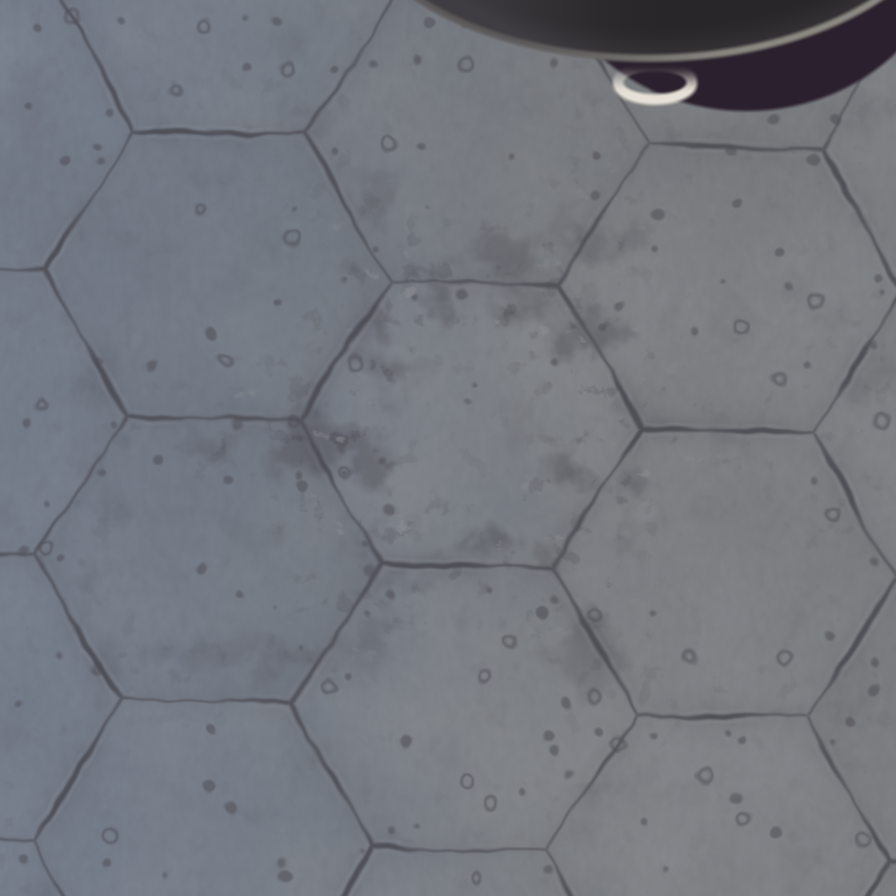
Reproduce this texture procedurally as a Shadertoy shader.

```glsl
// Weathered grey hexagonal paving with thin dark joints, stains, pits and scuffs.
// A stretched, slightly turned hex lattice gives tile ids and joint distances;
// gradient noise adds wear, and ellipses form a dark rimmed dish at the top right.

const vec2  LATTICE_ORIGIN = vec2(0.525, 0.527);  // centre of the most worn tile
const vec2  TILE_SIZE      = vec2(0.332, 0.318);  // lattice spacing on the canvas
const float TILT           = 0.024;
const float JOINT_WIDTH    = 0.0021;
const float JOINT_WOBBLE   = 0.010;
const float GRIME_WIDTH    = 0.011;
const vec3  COOL_STONE  = vec3(0.455, 0.485, 0.535);
const vec3  WARM_STONE  = vec3(0.485, 0.495, 0.510);
const vec3  JOINT_COLOR = vec3(0.300, 0.300, 0.330);
const vec3  STAIN_COLOR = vec3(0.310, 0.305, 0.335);
const vec3  SCUFF_COLOR = vec3(0.570, 0.580, 0.590);
const vec3  DISH_COLOR  = vec3(0.160, 0.150, 0.160);
const vec3  DISH_SHEEN  = vec3(0.270, 0.260, 0.280);
const vec3  RIM_COLOR   = vec3(0.560, 0.550, 0.520);
const vec3  SHADOW_COLOR = vec3(0.170, 0.130, 0.180);
const vec3  GLINT_COLOR = vec3(0.900, 0.880, 0.840);
const vec2  DISH_CENTER = vec2(0.723, 1.117), DISH_RADII = vec2(0.336, 0.185);
const vec2  SHADOW_CENTER = vec2(0.833, 1.078), SHADOW_RADII = vec2(0.227, 0.202);
const vec2  TAB_CENTER = vec2(0.731, 0.908), TAB_RADII = vec2(0.041, 0.019);

vec2 hash2(vec2 p) {
    vec3 q = fract(p.xyx * vec3(0.1031, 0.1030, 0.0973));
    q += dot(q, q.yzx + 33.33);
    return fract((q.xx + q.yz) * q.zy);
}

float gradientNoise(vec2 p) {
    vec2 cell = floor(p), f = fract(p);
    vec2 u = f * f * f * (f * (f * 6.0 - 15.0) + 10.0);
    vec4 corner;
    for (int k = 0; k < 4; k++) {
        vec2 o = vec2(k & 1, k >> 1);
        corner[k] = dot(hash2(cell + o + 50.0) * 2.0 - 1.0, f - o);
    }
    return mix(mix(corner.x, corner.y, u.x), mix(corner.z, corner.w, u.x), u.y);
}

float fbm(vec2 p) {
    float sum = 0.0, amp = 0.6;
    for (int k = 0; k < 4; k++) {
        sum += amp * gradientNoise(p);
        p = p * 2.03 + 7.1;
        amp *= 0.5;
    }
    return sum;
}

// Returns the tile centre (xy) and the distance to the nearest joint (z).
vec3 hexTile(vec2 p) {
    vec2 s = vec2(1.732, 1.0);
    vec2 a = round(p / s) * s;
    vec2 b = (floor(p / s) + 0.5) * s;
    vec2 center = distance(p, a) < distance(p, b) ? a : b;
    vec2 q = abs(p - center);
    return vec3(center, 0.5 - max(q.y, dot(q, vec2(0.866, 0.5))));
}

// Approximate signed distance to an ellipse.
float ellipse(vec2 p, vec2 r) {
    float k = length(p / r);
    return k * (k - 1.0) / max(length(p / (r * r)), 0.001);
}

float fill(float d, float soft) { return 1.0 - smoothstep(-soft, soft, d); }

// Small scattered pits, some of them hollow.
float pits(vec2 uv, float px) {
    float mask = 0.0;
    for (int k = 0; k < 3; k++) {
        float n = 8.0 + 6.0 * float(k);
        vec2 id = floor(uv * n) + 31.0 * float(k);
        vec2 pick = hash2(id + 3.7);
        vec2 q = (fract(uv * n) - 0.25 - 0.5 * hash2(id)) / n;
        float radius = mix(0.003, 0.010, pick.y * pick.y);
        float d = length(q) - radius + 0.006 * gradientNoise(uv * 70.0);
        if (pick.y > 0.75) d = abs(d + 0.002) - 0.002;
        mask = max(mask, step(pick.x, 0.24) * fill(d, 0.002 + px));
    }
    return mask;
}

vec3 paving(vec2 uv, float px) {
    // Lattice with slightly wandering joints
    vec2 p = uv - LATTICE_ORIGIN;
    p += JOINT_WOBBLE * vec2(gradientNoise(uv * 8.0), gradientNoise(uv * 8.0 + 20.0));
    p += 0.003 * vec2(gradientNoise(uv * 45.0), gradientNoise(uv * 45.0 + 9.0));
    p = mat2(cos(TILT), sin(TILT), -sin(TILT), cos(TILT)) * p;
    vec3 tile = hexTile(p / TILE_SIZE);
    float joint = tile.z * TILE_SIZE.y;
    vec2 tileHash = hash2(round(tile.xy * 2.0) + 40.0);

    // Stone tone, mottling and grain
    float cloud = fbm(uv * 5.0 + tileHash * 9.0);
    vec3 col = mix(COOL_STONE, WARM_STONE, smoothstep(0.05, 0.75, uv.x + 0.3 * cloud));
    col *= 1.0 + 0.04 * (tileHash.x - 0.5) + 0.10 * cloud + 0.05 * fbm(uv * vec2(90.0, 60.0));

    // Wear is strongest around the lattice origin and toward tile borders
    float worn = exp(-16.0 * dot(uv - LATTICE_ORIGIN, uv - LATTICE_ORIGIN));
    float border = 1.0 - smoothstep(0.08, 0.34, tile.z);
    float patches = smoothstep(0.02, 0.30, fbm(uv * 13.0 + 4.0) + 0.16 * border * worn - 0.05);
    float flecks = smoothstep(0.12, 0.30, fbm(uv * 38.0));
    float wear = 0.12 + 0.25 * tileHash.y * border + worn * (0.15 + 0.65 * border);
    col = mix(col, STAIN_COLOR, min(wear * (0.55 * patches + 0.35 * flecks), 0.8));
    col = mix(col, STAIN_COLOR, 0.55 * pits(uv, px));
    float scuff = smoothstep(0.22, 0.36, fbm(uv * vec2(30.0, 42.0) + 15.0));
    col = mix(col, SCUFF_COLOR, 0.7 * scuff * worn * border);

    // Joint: soft grime, pale chipped lip, dark core
    float breakup = smoothstep(-0.3, 0.3, gradientNoise(uv * 12.0 + 6.0));
    col = mix(col, STAIN_COLOR, (0.12 + 0.35 * breakup * (0.4 + worn)) * exp(-joint / GRIME_WIDTH));
    col += 0.04 * breakup * fill(abs(joint - 0.006) - 0.001, 0.002 + px);
    float core = fill(joint - JOINT_WIDTH * (0.7 + 0.6 * breakup), 0.0012 + px);
    return mix(col, JOINT_COLOR, core * (0.55 + 0.35 * breakup));
}

vec3 addDish(vec3 col, vec2 uv, float px) {
    float soft = 0.0025 + px;
    col = mix(col, SHADOW_COLOR, fill(ellipse(uv - SHADOW_CENTER, SHADOW_RADII), soft));
    float d = ellipse(uv - DISH_CENTER, DISH_RADII);
    float sheen = smoothstep(0.75, 0.45, uv.x) + 0.5 * smoothstep(-0.04, 0.0, d);
    vec3 body = mix(DISH_COLOR, DISH_SHEEN, clamp(sheen, 0.0, 1.0) * 0.8);
    col = mix(col, body, fill(d, soft));
    float rimLight = mix(0.35, 0.95, smoothstep(0.55, 0.85, uv.x));
    col = mix(col, RIM_COLOR, rimLight * fill(abs(d + 0.003) - 0.004, soft));
    // Bright tab hanging below the rim
    vec2 q = uv - TAB_CENTER;
    float tab = abs(ellipse(q, TAB_RADII)) - 0.006;
    float lit = smoothstep(0.020, -0.012, q.y);
    return mix(col, GLINT_COLOR, lit * fill(tab, soft));
}

void mainImage(out vec4 fragColor, in vec2 fragCoord) {
    vec2 uv = fragCoord / iResolution.xy;
    float px = 0.7 / iResolution.y;
    fragColor = vec4(addDish(paving(uv, px), uv, px), 1.0);
}
```
